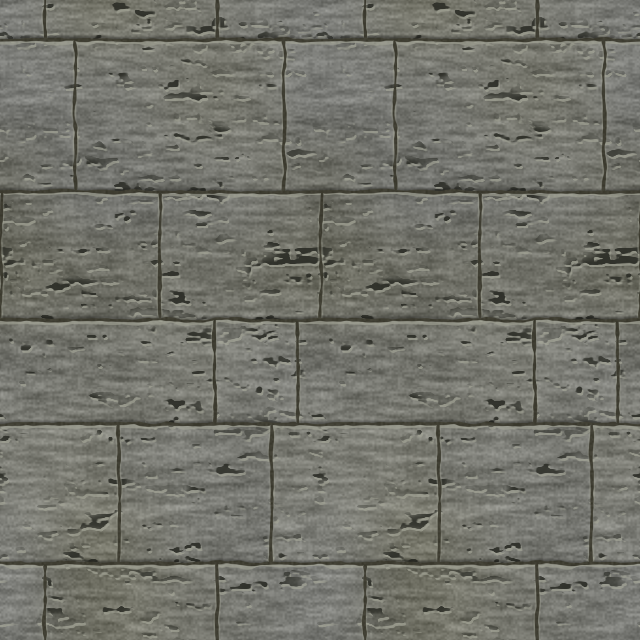
A Shadertoy shader for this texture:

```glsl
// Weathered grey stone blocks in five uneven courses, with streaky pits and dark joints.
#define REPEATS_X 2.0
#define COURSE_SHIFT 0.1198
#define JOINT_HALF 0.0024
#define JOINT_WOBBLE 0.0045
#define RIM_WIDTH 0.0065
#define PIT_LEVEL 0.69
#define STREAK_CONTRAST 0.13
#define STONE_COLOR vec3(0.470, 0.472, 0.438)
#define MORTAR_COLOR vec3(0.245, 0.240, 0.195)
#define PIT_COLOR vec3(0.165, 0.170, 0.145)
#define LIGHT_COLOR vec3(0.640, 0.645, 0.590)

// Course boundaries from bottom to top, and the two upright joints in each.
const float COURSE_EDGE[6] = float[](0.0, 0.2174, 0.3802, 0.5807, 0.8177, 1.0);
const vec2 UPRIGHTS[5] = vec2[](vec2(0.372, 0.849), vec2(0.672, 0.932),
    vec2(0.003, 0.501), vec2(0.234, 0.888), vec2(0.141, 0.677));

float hash(vec2 p) {
    return fract(sin(dot(p, vec2(127.1, 311.7))) * 43758.55);
}

// Value noise that wraps after the given number of cells per tile.
float noise(vec2 tile, vec2 cells) {
    vec2 p = tile * cells, i = floor(p), f = fract(p);
    f = f * f * (3.0 - 2.0 * f);
    vec2 a = mod(i, cells), b = mod(i + 1.0, cells), seed = cells.yx * 0.37;
    return mix(mix(hash(a + seed), hash(vec2(b.x, a.y) + seed), f.x),
               mix(hash(vec2(a.x, b.y) + seed), hash(b + seed), f.x), f.y);
}

// Long ragged hollows, gathered into loose clusters.
float pitDepth(vec2 tile) {
    tile.y += 0.006 * (noise(tile, vec2(22.0, 40.0)) - 0.5);
    float n = 0.64 * noise(tile, vec2(13.0, 105.0))
            + 0.36 * noise(tile, vec2(58.0, 210.0));
    n += 0.16 * (noise(tile, vec2(6.0, 17.0)) - 0.5);
    return smoothstep(PIT_LEVEL, PIT_LEVEL + 0.09, n);
}

// Distances to the left, right, bottom and top block sides; id receives the block.
vec4 blockSides(vec2 tile, out float id) {
    float y = fract(tile.y - COURSE_SHIFT);
    int course = 0;
    for (int i = 1; i < 5; i++) if (y >= COURSE_EDGE[i]) course = i;
    vec2 joints = UPRIGHTS[course];
    float x = fract(tile.x - joints.x), span = joints.y - joints.x;
    bool first = x < span;
    vec2 across = first ? vec2(x, span - x) : vec2(x - span, 1.0 - x);
    id = float(course) * 2.0 + (first ? 0.0 : 1.0);
    return vec4(across / REPEATS_X, y - COURSE_EDGE[course], COURSE_EDGE[course + 1] - y);
}

void mainImage(out vec4 fragColor, in vec2 fragCoord) {
    vec2 uv = fragCoord / iResolution.xy;
    vec2 tile = vec2(fract(uv.x * REPEATS_X), uv.y);
    float px = 1.0 / iResolution.y;

    // Block layout with slightly crooked joints
    vec2 wobble = vec2(noise(tile, vec2(17.0, 34.0)), noise(tile, vec2(19.0, 38.0))) - 0.5;
    float id;
    vec4 side = blockSides(tile + wobble * JOINT_WOBBLE * vec2(REPEATS_X, 1.0), id);
    float edge = min(min(side.x, side.y), min(side.z, side.w));

    // Stone body: block tint, soft stains, horizontal grain and fine speckle
    float stain = noise(tile, vec2(4.0, 9.0)) - 0.5;
    float speckle = noise(tile, vec2(150.0, 300.0)) - 0.5;
    float grain = noise(tile, vec2(9.0, 120.0)) + 0.8 * noise(tile, vec2(32.0, 230.0)) - 0.9;
    float tone = 0.08 * stain + 0.09 * speckle + STREAK_CONTRAST * grain;
    tone += 0.035 * (hash(vec2(id, 4.0)) - 0.5);
    vec3 color = STONE_COLOR + tone;
    float warmth = noise(tile, vec2(3.0, 7.0)) + 0.5 * hash(vec2(id, 9.0)) - 0.75;
    color += warmth * vec3(0.012, 0.008, -0.025);

    // Pits: shaded hollows with a lit lower lip
    float pit = pitDepth(tile);
    float lip = max(pitDepth(tile + vec2(-0.004, 0.0038)) - pit, 0.0);
    float shade = smoothstep(0.3, 0.75, noise(tile, vec2(11.0, 38.0)));
    color = mix(color, PIT_COLOR, pit * mix(0.22, 0.9, shade));
    color = mix(color, LIGHT_COLOR, 0.7 * lip);

    // Chipped rims: broad light on top, thin light at the sides, shadow below
    float chip = noise(tile, vec2(26.0, 52.0));
    float topRim = 1.0 - smoothstep(0.6, 1.0, (side.w - JOINT_HALF) / (RIM_WIDTH * (0.3 + chip)));
    float sideRim = 1.0 - smoothstep(0.0, 0.0035, min(side.x, side.y) - JOINT_HALF);
    float footShade = 1.0 - smoothstep(0.0, 0.006, side.z - JOINT_HALF);
    color = mix(color, LIGHT_COLOR, max(topRim * 0.65, sideRim * 0.75 * chip));
    color *= 1.0 - 0.3 * footShade;

    // Mortar with a ragged outline
    float ragged = JOINT_HALF + 0.0022 * (noise(tile, vec2(48.0, 96.0)) - 0.5);
    float mortar = 1.0 - smoothstep(ragged - px * 0.7, ragged + px * 0.7, edge);
    color = mix(color, MORTAR_COLOR + 0.06 * speckle, mortar);

    fragColor = vec4(clamp(color, 0.0, 1.0), 1.0);
}
```
